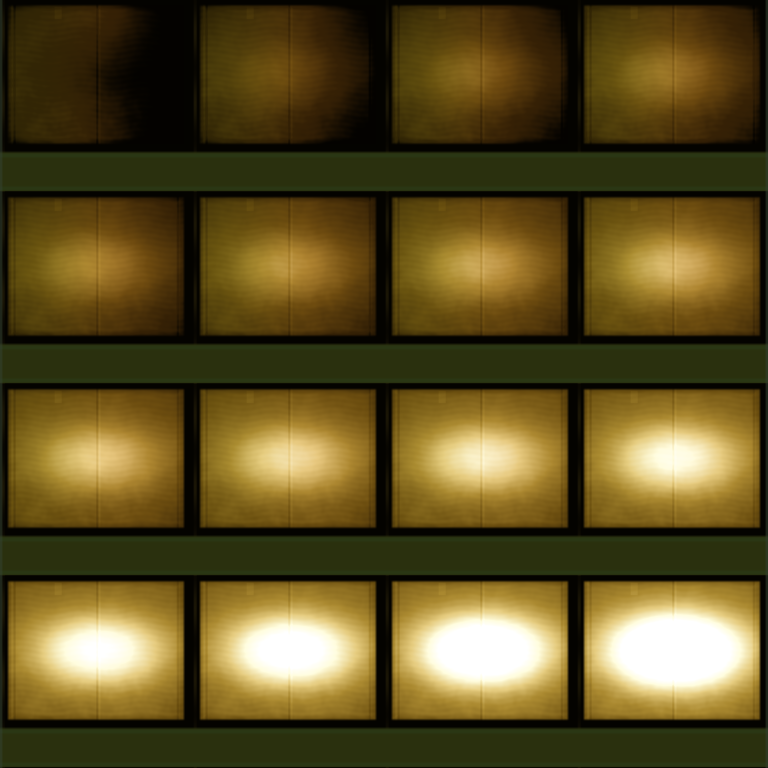
Give the GLSL for this pattern, as a three.js fragment shader.

```glsl
// Four by four grid of glowing amber panels, brightening step by step, split by dark green bands.
#define GRID 4.0
#define PANEL_MIN vec2(0.042, 0.252)
#define PANEL_MAX vec2(0.958, 0.972)
#define BAND_TOP 0.208
#define SOFT 0.009
#define GLOW_RADIUS vec2(0.74, 0.52)
#define GLOW_CENTRE vec2(0.04, 0.0)
#define CREASE 0.022
#define SEAM 0.05
#define BAND_COLOUR vec3(0.165, 0.190, 0.055)
#define GAP_COLOUR vec3(0.015, 0.010, 0.0)

varying vec2 vUv;

// Soft vertical or horizontal stroke around zero.
float stroke(float d, float halfWidth) {
  return 1.0 - smoothstep(halfWidth * 0.3, halfWidth * 1.7, abs(d));
}

float softBox(vec2 p, vec2 lo, vec2 hi) {
  vec2 inside = smoothstep(lo - SOFT, lo + SOFT, p) * (1.0 - smoothstep(hi - SOFT, hi + SOFT, p));
  return inside.x * inside.y;
}

// Wrinkled cloth from layered, bent sines.
float creases(vec2 p) {
  float sum = 0.0;
  float gain = 0.5;
  for (int i = 0; i < 4; i++) {
    p = mat2(0.80, 0.60, -0.60, 0.80) * p * 1.7 + 1.3;
    sum += gain * sin(p.x + 1.6 * sin(p.y * 0.7)) * sin(p.y * 0.8 + sin(p.x));
    gain *= 0.75;
  }
  return sum;
}

// Exposure ramp from black through amber to white.
vec3 amber(float t) {
  vec3 c = mix(GAP_COLOUR, vec3(0.20, 0.135, 0.02), smoothstep(0.0, 0.2, t));
  c = mix(c, vec3(0.42, 0.31, 0.06), clamp((t - 0.2) / 0.2, 0.0, 1.0));
  c = mix(c, vec3(0.67, 0.54, 0.19), clamp((t - 0.4) / 0.2, 0.0, 1.0));
  c = mix(c, vec3(0.90, 0.80, 0.50), clamp((t - 0.6) / 0.2, 0.0, 1.0));
  c = mix(c, vec3(1.0, 0.99, 0.87), clamp((t - 0.8) / 0.2, 0.0, 1.0));
  return mix(c, vec3(1.0), clamp((t - 1.0) / 0.15, 0.0, 1.0));
}

vec3 panel(vec2 cell, float level) {
  vec2 q = (cell - PANEL_MIN) / (PANEL_MAX - PANEL_MIN) * 2.0 - 1.0;

  // Lamp glow over a dimmer rim; the first step is barely lit.
  float rim = 0.24 + 0.29 * level;
  float peak = 0.40 + 0.75 * level + 0.65 * pow(level, 6.0) - 0.25 * exp(-30.0 * level);
  vec2 g = (q - GLOW_CENTRE) / GLOW_RADIUS;
  float t = mix(rim, peak, exp(-dot(g, g)));

  // Shadow to the right and in the corners, fading as the level rises.
  float dim = pow(1.0 - level, 3.0);
  t -= 0.25 * dim * smoothstep(-0.3, 1.0, q.x - 0.15 * q.y);
  t -= (0.04 + 0.08 * dim) * pow(abs(q.x * q.y), 2.0);
  t -= 0.07 * smoothstep(0.9, 1.0, max(abs(q.x), abs(q.y)));

  // Cloth wrinkles, strongest low down, with a centre seam and stitched edges.
  float wear = 0.7 + 0.6 * smoothstep(0.2, -0.9, q.y);
  t += CREASE * wear * creases(q * vec2(4.5, 3.6));
  t += 0.006 * sin(q.y * 75.0 + 2.0 * sin(q.x * 9.0));
  t -= SEAM * stroke(q.x - 0.015, 0.012);
  t += 0.5 * SEAM * stroke(q.x - 0.040, 0.012);
  t += 0.6 * SEAM * stroke(q.x + 0.955, 0.014);
  t -= 0.8 * SEAM * stroke(q.x + 0.925, 0.012);
  t -= 0.8 * SEAM * stroke(q.x - 0.930, 0.012);
  t += 0.03 * softBox(q, vec2(-0.47, 0.80), vec2(-0.39, 0.98));

  // Slightly greener on the left, redder on the right of dim panels.
  vec3 tint = mix(vec3(0.97, 1.10, 1.0), vec3(1.04, 0.93, 1.0), smoothstep(-1.0, 0.4, q.x));
  return amber(t) * mix(tint, vec3(1.0), smoothstep(0.0, 0.9, max(level, t - 0.3)));
}

void main() {
  vec2 grid = vUv * GRID;
  vec2 index = min(floor(grid), GRID - 1.0);
  vec2 cell = grid - index;
  float level = ((GRID - 1.0 - index.y) * GRID + index.x) / (GRID * GRID - 1.0);

  // Dark gaps with a faint olive streak.
  vec3 colour = GAP_COLOUR;
  colour += vec3(0.09, 0.075, 0.02) * stroke(cell.x - 0.017, 0.008) * (0.6 + 0.4 * sin(cell.y * 17.0));

  colour = mix(colour, panel(cell, level), softBox(cell, PANEL_MIN, PANEL_MAX));

  // Continuous green band with slightly lighter rims.
  float band = smoothstep(0.0, SOFT, cell.y) * (1.0 - smoothstep(BAND_TOP - SOFT, BAND_TOP + SOFT, cell.y));
  float bandRim = stroke(cell.y - 0.018, 0.010) + stroke(cell.y - BAND_TOP + 0.018, 0.010);
  colour = mix(colour, BAND_COLOUR + vec3(0.0, 0.025, 0.025) * bandRim, band);

  // Pale sliver along the outer left and right sides.
  float side = min(grid.x, GRID - grid.x);
  colour = mix(colour, vec3(0.20, 0.25, 0.18), 0.6 * (1.0 - smoothstep(0.006, 0.018, side)));

  gl_FragColor = vec4(colour, 1.0);
}
```
